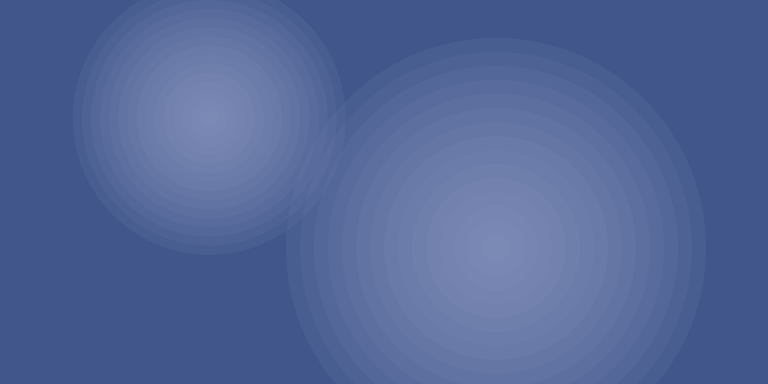
A Shadertoy shader for this background:

```glsl
// Two soft glows on a flat blue ground, each a stack of concentric discs.
// Every disc blends a thin veil of pale blue over what lies below, so the
// rings brighten in steps that level off toward each centre.

// Positions and radii are in units of the canvas height.
const vec3 GROUND_COLOR = vec3(0.255, 0.341, 0.545);
const vec3 VEIL_COLOR = vec3(0.569, 0.612, 0.773);
const float VEIL_OPACITY = 0.082;
const int DISC_COUNT = 15;

const vec2 SMALL_CENTER = vec2(0.545, 0.692);
const float SMALL_RADIUS = 0.3555;
const vec2 LARGE_CENTER = vec2(1.2917, 0.3542);
const float LARGE_RADIUS = 0.547;

// Antialiased coverage of a disc at distance d from its centre.
float discCoverage(float d, float radius, float pixel) {
    return clamp(0.5 + (radius - d) / pixel, 0.0, 1.0);
}

// Lays evenly spaced discs over a colour, from the widest to the smallest.
vec3 addGlow(vec3 color, vec2 p, vec2 center, float radius, float pixel) {
    float d = length(p - center);
    for (int i = DISC_COUNT; i > 0; i--) {
        float discRadius = radius * float(i) / float(DISC_COUNT);
        float coverage = discCoverage(d, discRadius, pixel);
        color = mix(color, VEIL_COLOR, VEIL_OPACITY * coverage);
    }
    return color;
}

void mainImage(out vec4 fragColor, in vec2 fragCoord) {
    float pixel = 1.0 / iResolution.y;
    vec2 p = fragCoord * pixel;

    vec3 color = GROUND_COLOR;
    color = addGlow(color, p, SMALL_CENTER, SMALL_RADIUS, pixel);
    color = addGlow(color, p, LARGE_CENTER, LARGE_RADIUS, pixel);

    fragColor = vec4(color, 1.0);
}
```
